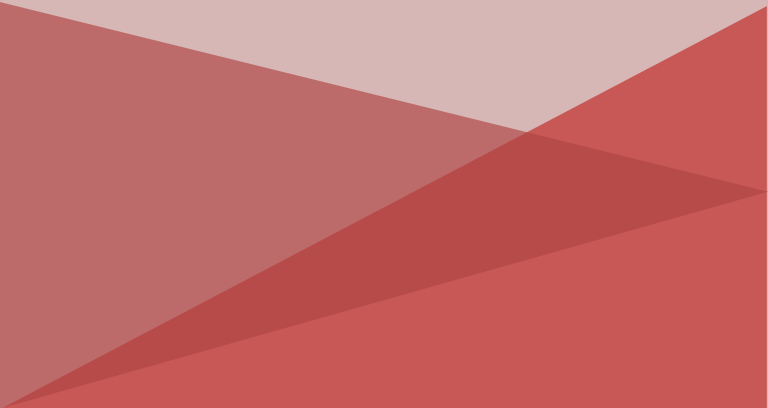
This background is drawn by a Shadertoy shader. Its source:

```glsl
#define PALE vec3(0.840, 0.716, 0.710)
#define RED vec3(0.784, 0.345, 0.337)
#define SHADE vec3(0.684, 0.267, 0.265)
#define SHADE_ALPHA 0.66
#define LOWER_LEFT vec2(0.003, 0.0)
#define UPPER_LEFT vec2(0.0, 0.995)
#define UPPER_RIGHT vec2(0.9985, 0.985)
#define SHADE_TIP vec2(1.0, 0.530)

// Smooth coverage of the half plane left of the line from a to b
float leftOf(vec2 p, vec2 a, vec2 b) {
    vec2 along = b - a;
    vec2 toPoint = p - a;
    float side = along.x * toPoint.y - along.y * toPoint.x;
    vec2 gradient = vec2(-along.y, along.x) / iResolution.xy;
    return clamp(side / length(gradient) + 0.5, 0.0, 1.0);
}

void mainImage(out vec4 fragColor, in vec2 fragCoord) {
    vec2 uv = fragCoord / iResolution.xy;
    vec3 color = PALE;

    // Red wedge under the rising diagonal
    float wedge = leftOf(uv, UPPER_RIGHT, LOWER_LEFT)
                * leftOf(uv, vec2(UPPER_RIGHT.x, 0.0), UPPER_RIGHT);
    color = mix(color, RED, wedge);

    // Translucent triangle pointing right
    float triangle = leftOf(uv, SHADE_TIP, UPPER_LEFT)
                   * leftOf(uv, LOWER_LEFT, SHADE_TIP);
    color = mix(color, SHADE, triangle * SHADE_ALPHA);

    fragColor = vec4(color, 1.0);
}
```
